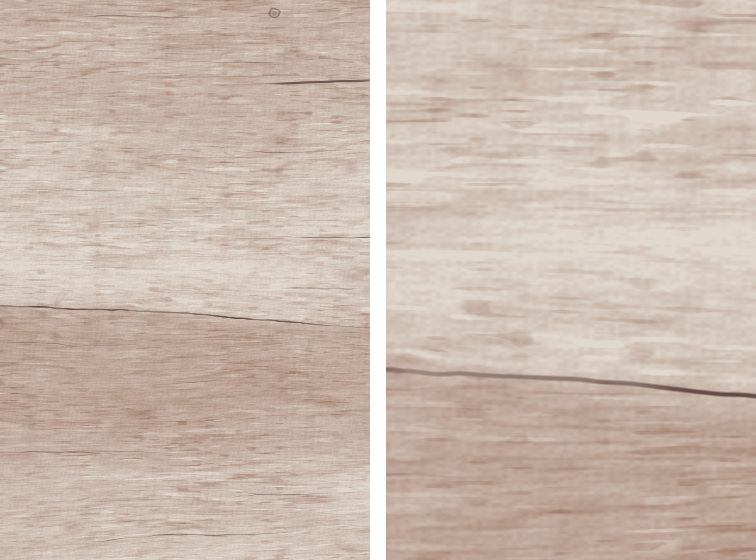
Left, the full canvas; right, a detail of the centre.
Reproduce this texture procedurally as a WebGL 2 fragment shader.

```glsl
#version 300 es
precision highp float;
// Pale weathered oak: fine horizontal grain, a dark seam, thin cracks, knots and faint saw ripples.
uniform vec2 u_resolution;
out vec4 outColor;

float hash(vec2 p) {
  return fract(sin(dot(p, vec2(127.1, 311.7))) * 43758.5);
}

float noise(vec2 p) {
  vec2 i = floor(p), f = fract(p);
  f = f * f * (3.0 - 2.0 * f);
  return mix(mix(hash(i), hash(i + vec2(1, 0)), f.x),
             mix(hash(i + vec2(0, 1)), hash(i + vec2(1, 1)), f.x), f.y);
}

// Signed noise, stretched by the given frequency
float streak(vec2 p, float fx, float fy) {
  return noise(p * vec2(fx, fy) + fy) - 0.5;
}

// Thin wandering fibre lines along the contours of stretched noise
float fibre(vec2 p, float fx, float fy) {
  float line = 1.0 - smoothstep(0.03, 0.17, abs(streak(p, fx, fy)));
  return line * smoothstep(0.4, 0.7, noise(p * vec2(fx, fy * 0.6) + 17.0));
}

// Coverage of a tapered line at distance d; along runs 0..1 over its length
float crack(float d, float along, float width) {
  float taper = smoothstep(0.0, 0.25, along) * (1.0 - smoothstep(0.65, 1.0, along));
  float w = width * taper;
  return taper * (1.0 - smoothstep(w * 0.5, w + 0.0012, abs(d)));
}

float seamHeight(float x) {
  return 0.453 - 0.022 * x - 0.06 * x * x + 0.004 * streak(vec2(x, 0.0), 14.0, 1.0)
    + 0.0015 * streak(vec2(x, 0.0), 60.0, 1.0);
}

// Broad lightness of the boards, 0 = brown, 1 = cream
float boardTone(vec2 p) {
  float upper = mix(0.92, 0.44, smoothstep(0.5, 1.0, p.y));
  upper -= 0.14 * (1.0 - smoothstep(0.42, 0.52, p.y));
  float lower = mix(0.78, 0.24, smoothstep(0.06, 0.24, p.y - 0.05 * p.x));
  return mix(lower, upper, smoothstep(-0.02, 0.012, p.y - seamHeight(p.x)));
}

void main() {
  vec2 p = gl_FragCoord.xy / u_resolution.y;

  // Grain direction: rises at the foot, falls along the seam, wavers elsewhere
  vec2 g = p;
  g.y -= 0.08 * p.x * (1.0 - smoothstep(0.02, 0.2, p.y));
  g.y += 0.04 * p.x * exp(-150.0 * (p.y - 0.44) * (p.y - 0.44));
  g.y += 0.012 * streak(p, 4.0, 8.0) + 0.002 * streak(p, 16.0, 30.0);

  // Small knots bend the grain and stain the wood
  float stain = 0.0;
  for (int i = 0; i < 8; i++) {
    float k = float(i);
    vec2 c = vec2(0.66 * hash(vec2(k, 3.7)), (k + hash(vec2(k, 8.1))) / 8.0);
    vec2 d = (p - c) * vec2(1.0, 1.7);
    float pull = exp(-dot(d, d) * mix(1500.0, 5000.0, hash(vec2(k, 5.3))));
    g.y -= 0.6 * (p.y - c.y) * pull;
    stain += pull * (0.12 + 0.9 * noise(p * vec2(90.0, 190.0)) * hash(vec2(k, 1.9)));
  }

  // Broad patches, then progressively finer streaks
  float tone = boardTone(p) - stain + 0.07;
  tone += 0.26 * streak(g, 3.0, 13.0) + 0.20 * streak(g, 6.0, 42.0);
  tone += 0.20 * streak(g, 12.0, 105.0) + 0.22 * streak(g, 28.0, 230.0);
  tone += 0.30 * streak(g, 70.0, 400.0) + 0.26 * streak(p, 330.0, 480.0);

  // Crisp dark fibres, short pores and pale raised flecks
  float zone = 0.4 + 0.9 * noise(g * vec2(5.0, 17.0));
  tone -= zone * (0.30 * fibre(g, 9.0, 95.0) + 0.30 * fibre(g + 0.37, 20.0, 150.0));
  tone -= 0.45 * zone * smoothstep(0.74, 0.9, noise(g * vec2(40.0, 300.0) + 7.0));
  tone += 0.36 * zone * smoothstep(0.72, 0.9, noise(g * vec2(26.0, 270.0) + 31.0));

  // Upright saw ripples in patches
  float ripple = sin(p.x * 480.0 + 9.0 * noise(p * vec2(9.0, 24.0)));
  tone += 0.035 * ripple * smoothstep(0.5, 0.8, noise(p * vec2(3.0, 10.0) + 4.0));

  vec3 color = mix(vec3(0.71, 0.602, 0.542), vec3(0.85, 0.803, 0.76), clamp(tone, -0.6, 1.2));

  // Scattered hairline cracks that follow the grain
  float dark = 0.0;
  for (int i = 0; i < 11; i++) {
    float k = float(i);
    float row = (k + 0.8 * hash(vec2(k, 2.3))) / 11.0;
    float len = mix(0.14, 0.45, hash(vec2(k, 6.1)));
    float start = mix(-0.1, 0.5, hash(vec2(k, 9.4)));
    float wobble = 0.004 * streak(vec2(p.x, k), 13.0, 5.0) + 0.0025 * streak(vec2(p.x, k), 50.0, 3.0);
    float strength = mix(0.25, 0.7, hash(vec2(k, 4.4))) * (0.3 + 0.9 * noise(vec2(p.x * 40.0, k)));
    dark = max(dark, strength * crack(g.y - row - wobble, (p.x - start) / len, 0.0005));
  }

  // Long seam between the tones and one wide split near the top
  float broken = 0.35 + 0.65 * noise(vec2(p.x * 30.0, 2.0));
  dark = max(dark, broken * crack(p.y - seamHeight(p.x), (p.x + 0.25) / 1.05, 0.0009));
  float split = 0.851 + 0.25 * (p.x - 0.5) * (p.x - 0.5) + 0.003 * streak(p, 20.0, 1.0);
  dark = max(dark, 0.85 * crack(p.y - split, (p.x - 0.45) / 0.27, 0.0018));

  // Ringed knot at the top right
  float r = length((p - vec2(0.489, 0.977)) * vec2(1.0, 1.15)) + 0.004 * streak(p, 110.0, 150.0);
  float ring = 1.0 - smoothstep(0.0005, 0.003, abs(r - 0.009));
  float heart = 1.0 - smoothstep(0.002, 0.008, r);
  dark = max(dark, 0.5 * ring + 0.3 * heart);

  color = mix(color, vec3(0.38, 0.28, 0.26), clamp(dark, 0.0, 1.0));
  outColor = vec4(color, 1.0);
}
```
